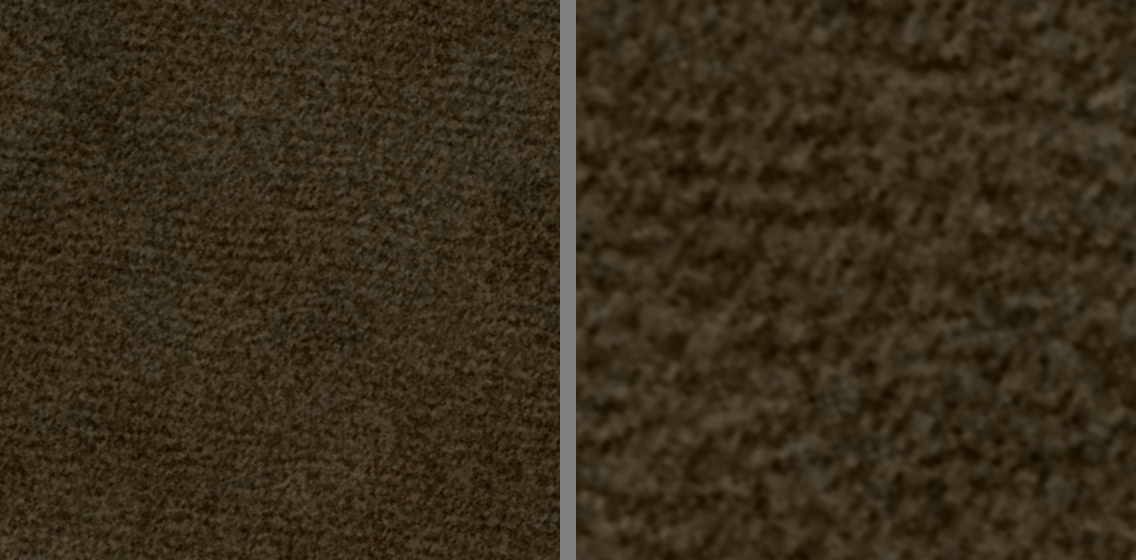
Left: the whole. Right: its middle third, enlarged.
This texture is drawn by a Shadertoy shader. Its source:

```glsl
// Dark olive-brown woven cloth with faint slanted ribs and a fuzzy grain.

float hash(vec2 p) {
    vec3 q = fract(vec3(p.xyx) * 0.1031);
    q += dot(q, q.yzx + 33.33);
    return fract((q.x + q.y) * q.z);
}

// Smooth value noise, centred on zero
float noise(vec2 p) {
    vec2 cell = floor(p);
    vec2 f = fract(p);
    f = f * f * (3.0 - 2.0 * f);
    float low = mix(hash(cell), hash(cell + vec2(1, 0)), f.x);
    float high = mix(hash(cell + vec2(0, 1)), hash(cell + vec2(1, 1)), f.x);
    return mix(low, high, f.y) - 0.5;
}

vec2 rotate(vec2 p, float angle) {
    float c = cos(angle), s = sin(angle);
    return vec2(c * p.x - s * p.y, s * p.x + c * p.y);
}

// Broad, soft variation over several scales
float clouds(vec2 p) {
    float sum = 0.0, weight = 1.0;
    for (int i = 0; i < 3; i++) {
        sum += weight * noise(p);
        p = rotate(p, 0.7) * 2.1 + 17.0;
        weight *= 0.6;
    }
    return sum;
}

// Ribs that fall gently to the right, broken up along their length
float ribs(vec2 uv) {
    vec2 p = rotate(uv, 0.13);
    float phase = p.y * 40.0 + 0.8 * noise(uv * 5.0 + 3.0)
                + 0.45 * noise(uv * 38.0 + 90.0) + 0.4 * noise(uv * 95.0);
    float strength = 0.9 + 1.1 * noise(p * vec2(16.0, 36.0) + 51.0);
    return sin(6.2832 * phase) * strength;
}

void mainImage(out vec4 fragColor, in vec2 fragCoord) {
    vec2 uv = fragCoord / iResolution.y;

    // Short leaning fibres with a finer fuzz over them
    float fibres = noise(rotate(uv, -0.95) * vec2(112.0, 170.0) + 200.0);
    float fuzz = noise(rotate(uv, 0.4) * vec2(215.0, 240.0) + 400.0);

    float tone = 0.003 + 0.14 * fibres + 0.10 * fuzz
               + 0.024 * ribs(uv) + 0.03 * clouds(uv * 5.0 + 8.0);

    // Rusty patches, more of them toward the bottom
    float rust = 0.5 * (0.5 - uv.y) + 0.9 * clouds(uv * 7.0 + 30.0)
               + 1.0 * noise(uv * 75.0 + 60.0);

    vec3 color = vec3(0.21, 0.17, 0.10) + tone;
    color += rust * vec3(0.010, -0.006, -0.008);
    fragColor = vec4(clamp(color, 0.0, 1.0), 1.0);
}
```
